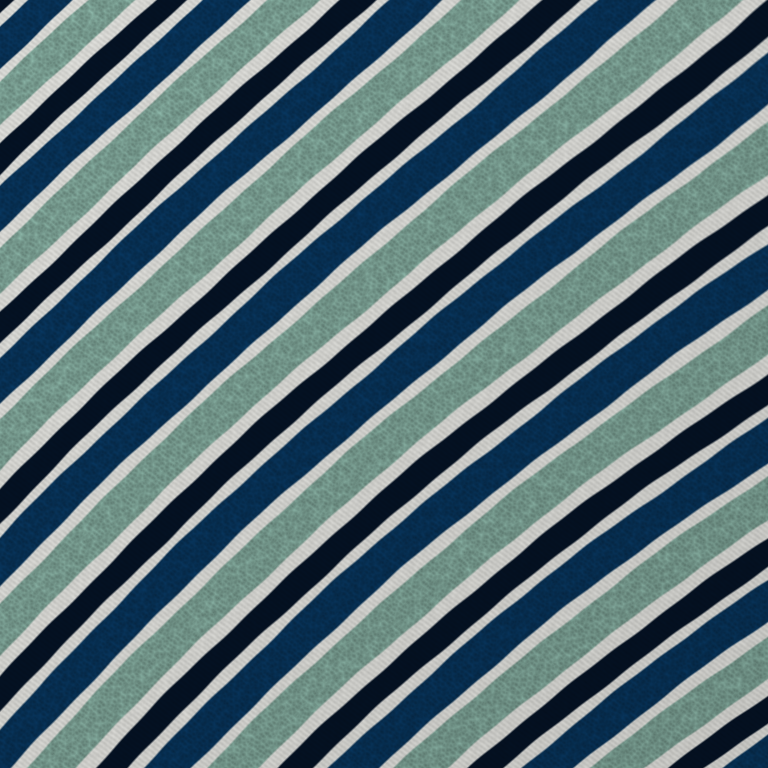
A three.js fragment shader for this pattern:

```glsl
// Hand-drawn diagonal stripes in navy, blue and sage on off-white woven cotton.
#define WHITE vec3(0.80, 0.80, 0.785)
#define NAVY vec3(0.015, 0.065, 0.13)
#define BLUE vec3(0.025, 0.18, 0.315)
#define SAGE vec3(0.445, 0.58, 0.535)
#define NAVY_BAND vec2(0.143, 0.091)  // centre and half width within one repeat
#define BLUE_BAND vec2(0.448, 0.132)
#define SAGE_BAND vec2(0.806, 0.139)
#define WOBBLE 0.011                  // unevenness of the drawn edges
#define EDGE_SOFT 0.010
#define FLECK 0.17                    // strength of the heathered mottling
#define RIB 0.03                      // strength of the twill ribs
#define RIB_COUNT 175.0

varying vec2 vUv;

vec2 hash2(vec2 p) {
  vec3 q = fract(p.xyx * vec3(0.1031, 0.1030, 0.0973));
  q += dot(q, q.yzx + 33.33);
  return fract((q.xx + q.yz) * q.zy);
}

// Cellular noise: distance to the nearest scattered point.
float cellular(vec2 p) {
  vec2 cell = floor(p);
  float nearest = 2.0;
  for (int y = -1; y <= 1; y++) {
    for (int x = -1; x <= 1; x++) {
      vec2 corner = cell + vec2(float(x), float(y));
      nearest = min(nearest, distance(p, corner + hash2(corner)));
    }
  }
  return nearest;
}

// Repeat count from the upper left, with the gentle bow and fan of the cloth.
float stripePhase(vec2 p) {
  float x = p.x, y = p.y;
  float flat_ = 3.368 + 4.36 * x - 3.82 * y;
  float bend = -0.33 * x * x - 0.54 * y * y - 0.99 * x * y;
  float fan = x * y * (1.26 * y - 0.40 * x);
  float bow = 0.5 * x * y * (1.0 - x) * (1.0 - y);
  return flat_ + bend + fan + bow;
}

// Layered sines running along a stripe.
float handWobble(float along, float seed) {
  return WOBBLE * (0.6 * sin(along * 13.0 + seed * 2.4)
    + 0.4 * sin(along * 29.0 + seed * 5.1)
    + 0.2 * sin(along * 83.0 + seed * 7.7));
}

// Coverage of one band whose two edges waver independently.
float bandMask(float t, vec2 band, float along, float seed, float soft) {
  float low = t - (band.x - band.y) + handWobble(along, seed);
  float high = (band.x + band.y) - t + handWobble(along, seed + 3.7);
  return smoothstep(-soft, soft, min(low, high));
}

void main() {
  // Position within the repeat
  float phase = stripePhase(vUv);
  float soft = max(EDGE_SOFT, 0.7 * fwidth(phase));
  float along = dot(vUv, vec2(0.75, 0.66));
  float shifted = phase + NAVY_BAND.x;
  float repeatId = floor(shifted);
  float t = shifted - repeatId;
  float seed = repeatId * 1.9;

  // Printed bands
  float navy = bandMask(t, NAVY_BAND, along, seed, soft);
  float blue = bandMask(t, BLUE_BAND, along, seed + 11.0, soft);
  float sage = bandMask(t, SAGE_BAND, along, seed + 23.0, soft);
  vec3 color = mix(WHITE, NAVY, navy);
  color = mix(color, BLUE, blue);
  color = mix(color, SAGE, sage);

  // Heathered yarn, strongest in the sage and blue inks
  float fleck = 0.6 * (cellular(vUv * 190.0) - 0.48)
    + 0.4 * (cellular(vUv * 75.0 + 17.0) - 0.48);
  float inkStrength = 0.25 + 0.75 * max(sage, blue);
  color *= 1.0 + 2.0 * FLECK * inkStrength * fleck;

  // Fine diagonal twill and a slight falloff of light toward the lower right
  float rib = sin(6.28318 * RIB_COUNT * dot(vUv, vec2(0.6, 0.8)));
  color *= 1.0 + RIB * rib;
  color *= 1.0 + 0.05 * (vUv.y - vUv.x);

  gl_FragColor = vec4(color, 1.0);
}
```
